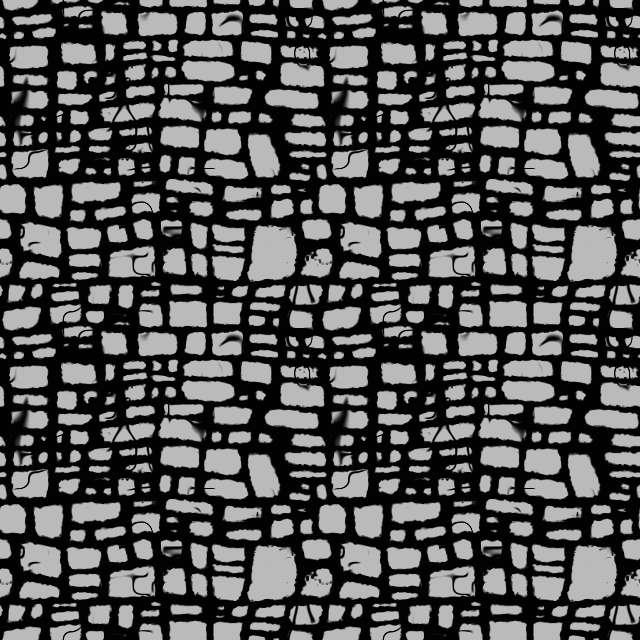
Write a WebGL 1 fragment shader that draws this texture.

```glsl
precision highp float;

uniform vec2 u_resolution;

const vec3 MORTAR = vec3(0.008);
const vec3 STONE = vec3(0.73);
const float REPEATS = 2.0;       // wall patches across and down
const float COURSES = 7.0;       // courses per patch
const float MIN_COLUMNS = 6.0;   // blocks per course: this many, up to two more
const float EDGE_JITTER = 0.45;  // unevenness of block borders
const float WARP = 0.05;         // waviness of the courses
const float SPLIT_CHANCE = 0.82; // halved at each further split
const float GAP_MIN = 0.005;     // half width of the joints
const float GAP_MAX = 0.012;
const float ROUNDING = 0.012;
const float ROUGHNESS = 0.016;
const float SOFTNESS = 0.003;

float hash(vec2 p) {
  return fract(sin(dot(p, vec2(127.1, 311.7))) * 43758.5);
}

// Value noise on [0,1] that wraps after n cells
float noise(vec2 p, float n, float seed) {
  p *= n;
  vec2 i = floor(p), f = fract(p);
  f = f * f * (3.0 - 2.0 * f);
  vec2 a = mod(i, n) + seed, b = mod(i + 1.0, n) + seed;
  return mix(mix(hash(a), hash(vec2(b.x, a.y)), f.x),
             mix(hash(vec2(a.x, b.y)), hash(b), f.x), f.y);
}

float grainNoise(vec2 p) {
  return 0.35 * noise(p, 24.0, 3.7) + 0.35 * noise(p, 56.0, 9.2)
       + 0.30 * noise(p, 128.0, 5.3);
}

float smoothMax(float a, float b, float k) {
  float h = max(k - abs(a - b), 0.0) / k;
  return max(a, b) + h * h * k * 0.25;
}

float border(float i, float n, float seed) {
  return i + EDGE_JITTER * (hash(vec2(mod(i, n), seed)) - 0.5);
}

// Wrapped index, start and end of the uneven interval holding x
vec3 interval(float x, float n, float seed) {
  float i = floor(x);
  i += step(border(i + 1.0, n, seed), x) - step(x, border(i, n, seed));
  return vec3(mod(i, n), border(i, n, seed), border(i + 1.0, n, seed));
}

// Irregular rounded polygon inside a box of half size h
float stoneDistance(vec2 q, vec2 h, float seed) {
  vec2 e = abs(q) - h;
  float d = max(e.x, e.y);
  for (int i = 0; i < 8; i++) {
    float side = float(i);
    float angle = (side + 0.5 * (hash(vec2(seed, side + 20.0)) - 0.5)) * 0.7854;
    vec2 n = vec2(cos(angle), sin(angle));
    float reach = dot(abs(n), h) * mix(0.77, 1.02, hash(vec2(seed, side + 40.0)));
    d = smoothMax(d, dot(n, q) - reach, ROUNDING);
  }
  return d;
}

void main() {
  vec2 p = fract(gl_FragCoord.xy / u_resolution * REPEATS);
  vec2 w = p + WARP * (vec2(noise(p, 5.0, 1.3), noise(p, 4.0, 7.9)) - 0.5);

  // Uneven courses cut into uneven blocks
  vec3 course = interval(w.y * COURSES, COURSES, 2.0);
  float columns = MIN_COLUMNS + floor(3.0 * hash(vec2(course.x, 8.0)));
  w.x += hash(vec2(course.x, 5.0));
  vec3 column = interval(w.x * columns, columns, course.x + 11.0);
  vec2 lo = vec2(column.y / columns, course.y / COURSES);
  vec2 hi = vec2(column.z / columns, course.z / COURSES);
  float seed = hash(vec2(column.x + 0.5, course.x + 31.0));

  // Split blocks at random into smaller stones
  float chance = SPLIT_CHANCE;
  for (int i = 0; i < 3; i++) {
    if (hash(vec2(seed, 1.0)) > chance) break;
    vec2 size = hi - lo;
    vec2 axis = size.y > 0.6 * size.x ? vec2(0.0, 1.0) : vec2(1.0, 0.0);
    vec2 cut = mix(lo, hi, mix(0.34, 0.66, hash(vec2(seed, 2.0))));
    float upper = step(0.0, dot(w - cut, axis));
    lo = mix(lo, cut, axis * upper);
    hi = mix(hi, cut, axis * (1.0 - upper));
    seed = hash(vec2(seed, 3.0 + upper));
    chance *= 0.5;
  }

  // Stone outline with a ragged edge
  float gap = mix(GAP_MIN, GAP_MAX, hash(vec2(seed, 6.0)));
  vec2 halfSize = max((hi - lo) * 0.5 - gap, 0.002);
  vec2 q = w - (lo + hi) * 0.5;
  float grain = grainNoise(p);
  float d = stoneDistance(q, halfSize, seed) + ROUGHNESS * (grain - 0.5);
  float cover = 1.0 - smoothstep(-SOFTNESS, SOFTNESS, d);

  // Speckled wear, heavier on one side of some stones and in some regions
  float turn = 6.2832 * hash(vec2(seed, 9.0));
  float slope = dot(q, vec2(cos(turn), sin(turn))) / length(halfSize);
  float worn = smoothstep(0.5, 1.0, hash(vec2(seed, 10.0)));
  worn *= 0.7 + 0.6 * noise(p, 3.0, 4.1);
  float wear = worn * (0.4 + 0.35 * slope) + 0.2 * smoothstep(-0.014, 0.0, d);
  cover *= smoothstep(wear - 0.08, wear + 0.08, grain + 0.04);

  // Sparse hairline cracks
  float crack = 1.0 - smoothstep(0.01, 0.06, abs(noise(p, 18.0, 6.6) - 0.5));
  cover *= 1.0 - crack * smoothstep(0.62, 0.75, noise(p, 11.0, 2.8));

  gl_FragColor = vec4(mix(MORTAR, STONE, cover), 1.0);
}
```
